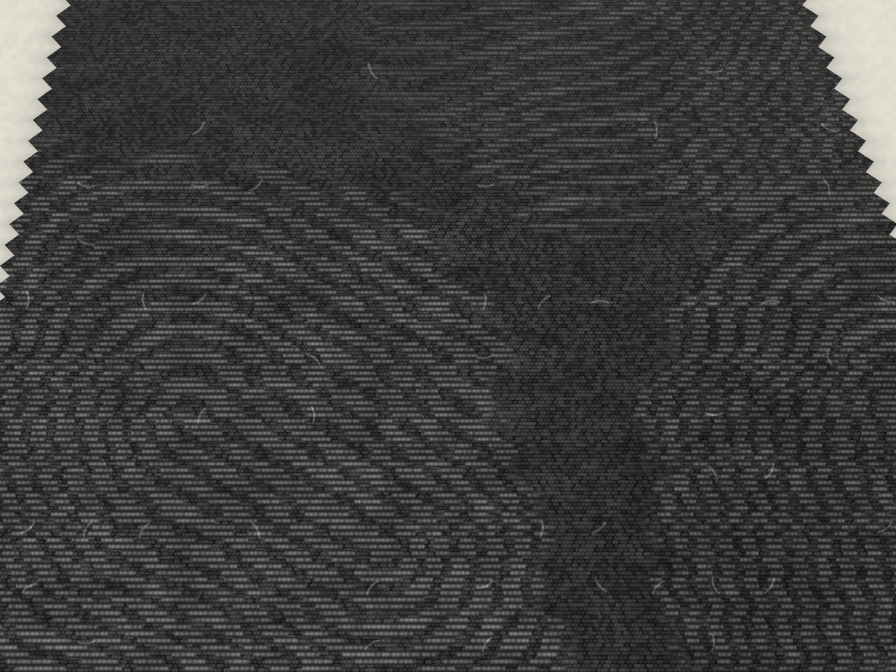
Reproduce this texture procedurally as a WebGL 2 fragment shader.

```glsl
#version 300 es
precision highp float;
uniform vec2 u_resolution;
out vec4 fragColor;

const float TAU = 6.2831853;
const vec3 PAPER = vec3(0.89, 0.88, 0.83);
const vec3 CLOTH_TINT = vec3(1.01, 1.0, 0.99);

float hash(vec2 p) {
    vec3 q = fract(p.xyx * 0.1031);
    q += dot(q, q.yzx + 33.33);
    return fract((q.x + q.y) * q.z);
}

float noise(vec2 p) {
    vec2 i = floor(p), f = fract(p);
    f = f * f * (3.0 - 2.0 * f);
    return mix(mix(hash(i), hash(i + vec2(1, 0)), f.x),
               mix(hash(i + vec2(0, 1)), hash(i + vec2(1, 1)), f.x), f.y);
}

float segmentDistance(vec2 p, vec2 a, vec2 b) {
    vec2 d = b - a;
    return length(p - a - d * clamp(dot(p - a, d) / dot(d, d), 0.0, 1.0));
}

// Rings around a core segment; width sets the share that is raised
float ridges(vec2 p, vec2 a, vec2 b, float spacing, float width) {
    float wobble = 0.035 * noise(p * 6.0) + 0.009 * noise(p * 24.0);
    float wave = cos(TAU * (segmentDistance(p, a, b) + wobble) / spacing);
    return smoothstep(-0.3, 0.3, wave + width);
}

float softInside(float d) {
    return smoothstep(-0.018, 0.018, d);
}

// Three whorls, each bounded by its own outline
float whorls(vec2 p) {
    float fray = 0.07 * (noise(p * vec2(12.0, 30.0)) - 0.5);
    float bend = max(p.x - 0.45, 0.0);
    float leftArea = min(0.835 - 0.19 * p.y - p.x, 0.76 - 2.7 * bend * bend - p.y);
    float upperArea = min(p.x - 0.54, p.y - mix(0.83, 0.67, smoothstep(0.55, 0.82, p.x)));
    float high = max(p.y - 0.42, 0.0), low = max(0.2 - p.y, 0.0);
    float rightArea = min(p.x - 0.97 - 1.6 * high * high - 2.0 * low * low, 0.72 - p.y);
    float leftWidth = mix(0.3, -0.15, smoothstep(0.4, 0.75, p.y));
    float left = ridges(p, vec2(0.278, 0.375), vec2(0.573, 0.184), 0.037, leftWidth);
    float upper = ridges(p, vec2(0.59, 1.10), vec2(0.80, 1.14), 0.028, -0.1);
    float right = ridges(p, vec2(1.32, 0.43), vec2(1.40, 0.03), 0.035, 0.2);
    float upperFade = mix(0.5, 0.85, smoothstep(0.55, 0.8, p.x));
    return max(left * softInside(leftArea + fray),
           max(upper * softInside(upperArea + fray) * upperFade,
               right * softInside(rightArea + fray)));
}

// Foreshortened rows: the depth coordinate grows faster towards the top
float depthOf(float y) { return y + 0.22 * y * y; }
float heightOf(float depth) { return (sqrt(1.0 + 0.88 * depth) - 1.0) / 0.44; }

float groundWeave(vec2 q) {
    vec2 cell = q / vec2(0.0064, 0.0062);
    float row = floor(cell.y);
    cell.x += 0.5 * mod(row, 2.0);
    float dots = cos(TAU * cell.x) * 0.4 - cos(TAU * cell.y) * 0.6;
    return 0.185 + 0.06 * dots + 0.12 * (hash(floor(cell)) - 0.5);
}

float raisedThread(vec2 q, float rowHeight) {
    float row = q.y / rowHeight;
    float beads = q.x / 0.0075 + 0.5 * mod(floor(row), 2.0);
    float body = 0.5 - 0.5 * cos(TAU * row);
    float grain = hash(vec2(floor(beads), floor(row)));
    return 0.15 + body * (0.23 + 0.05 * cos(TAU * beads) + 0.13 * (grain - 0.5));
}

// One short bent fibre in some cells of a coarse grid
float lint(vec2 p, float size) {
    vec2 id = floor(p / size), f = fract(p / size) - 0.5;
    float angle = TAU * hash(id + 7.0);
    f = mat2(cos(angle), -sin(angle), sin(angle), cos(angle)) * f;
    f.y += 1.5 * f.x * f.x;
    float d = segmentDistance(f, vec2(-0.14, 0.0), vec2(0.14, 0.0)) * size;
    return step(0.8, hash(id)) * (1.0 - smoothstep(0.0005, 0.0026, d));
}

float zigzag(float y, float period, float depth) {
    return abs(fract(y / period) - 0.5) * 2.0 * depth;
}

vec3 clothColor(vec2 p) {
    const float rowHeight = 0.0105;
    vec2 q = vec2((p.x - 0.66) * (1.0 + 0.2 * p.y), depthOf(p.y));
    float row = floor(q.y / rowHeight);
    // The pattern is sampled once per row, giving stepped ridge ends
    float shift = 0.018 * (hash(vec2(row, 3.0)) - 0.5);
    float lit = whorls(vec2(p.x + shift, heightOf((row + 0.5) * rowHeight)));
    float value = mix(groundWeave(q), raisedThread(q, rowHeight), lit);
    value *= 0.86 + 0.28 * noise(p * vec2(22.0, 40.0));
    value *= mix(1.0, 0.84, smoothstep(0.65, 1.2, p.x) * (1.0 - smoothstep(0.3, 0.8, p.y)));
    value = mix(value, 0.24, 0.25 * smoothstep(0.5, 1.0, p.y));
    value += 0.17 * lint(p, 0.085);
    return value * CLOTH_TINT;
}

vec3 paperColor(vec2 p, float outside) {
    float shade = 1.0 - 0.13 * exp(-outside / 0.02);
    return PAPER * shade * (0.97 + 0.04 * noise(p * 130.0));
}

void main() {
    vec2 p = gl_FragCoord.xy / u_resolution.y;
    float pixel = 1.0 / u_resolution.y;
    // Pinked side edges spread towards the viewer
    float fall = 1.0 - p.y;
    float teeth = zigzag(p.y, 0.031, 0.018);
    float leftInset = p.x - (0.089 - 0.225 * fall) - teeth;
    float rightInset = 1.209 + 0.38 * fall - p.x - teeth;
    float inset = min(leftInset, rightInset);
    float cover = smoothstep(-pixel, pixel, inset);
    vec3 color = mix(paperColor(p, max(-inset, 0.0)), clothColor(p), cover);
    fragColor = vec4(color, 1.0);
}
```
